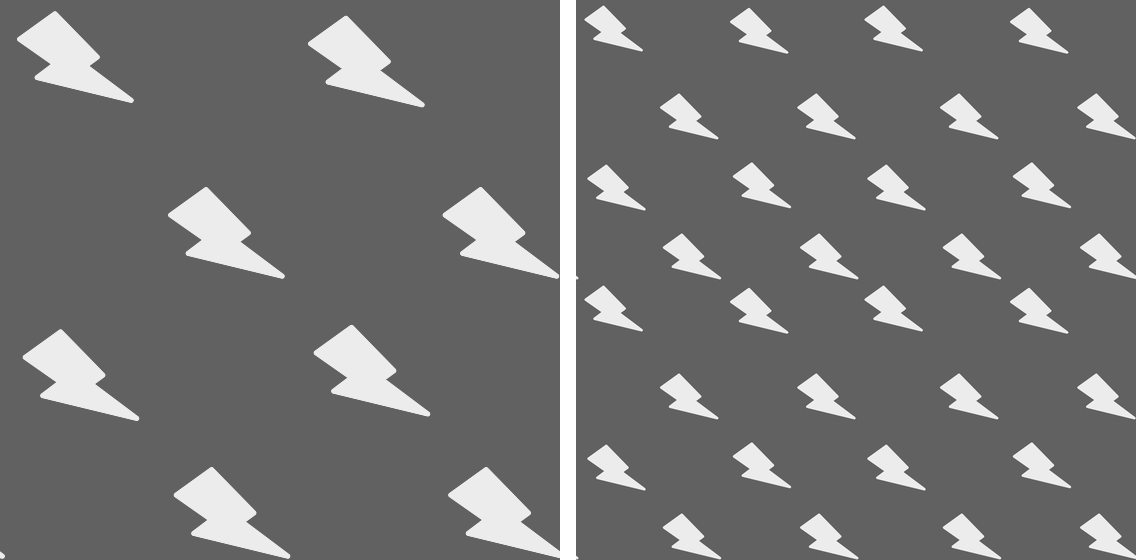
Left, the tile; right, the same tile 2 across and 2 down.
This pattern is drawn by a three.js fragment shader. Its source:

```glsl
varying vec2 vUv;

const vec3 GROUND = vec3(0.38);
const vec3 BOLT = vec3(0.925);
const float CORNER_RADIUS = 0.0046;
const float HALF_PI = 1.5707963;

// Accumulates squared distance and inside/outside sign for one polygon edge
void addEdge(vec2 p, vec2 a, vec2 b, inout float distSq, inout float side) {
  vec2 e = b - a;
  vec2 w = p - a;
  vec2 nearest = w - e * clamp(dot(w, e) / dot(e, e), 0.0, 1.0);
  distSq = min(distSq, dot(nearest, nearest));
  bvec3 crossing = bvec3(p.y >= a.y, p.y < b.y, e.x * w.y > e.y * w.x);
  if (all(crossing) || all(not(crossing))) side = -side;
}

// Signed distance to a rounded lightning bolt hanging from its top corner
float boltDistance(vec2 p, float radius) {
  vec2 top = vec2(0.0, -0.0046);
  vec2 shoulder = vec2(0.0755, -0.0820);
  vec2 rightNotch = vec2(0.0540, -0.0977);
  vec2 tip = vec2(0.1360, -0.1592);
  vec2 heel = vec2(-0.0319, -0.1185);
  vec2 leftNotch = vec2(0.0, -0.0944);
  vec2 leftCorner = vec2(-0.0632, -0.0501);

  float distSq = 1e3;
  float side = 1.0;
  addEdge(p, top, shoulder, distSq, side);
  addEdge(p, shoulder, rightNotch, distSq, side);
  addEdge(p, rightNotch, tip, distSq, side);
  addEdge(p, tip, heel, distSq, side);
  addEdge(p, heel, leftNotch, distSq, side);
  addEdge(p, leftNotch, leftCorner, distSq, side);
  addEdge(p, leftCorner, top, distSq, side);
  return side * sqrt(distSq) - radius;
}

// Top corner of a bolt: staggered rows with a slight uneven drift
vec2 boltAnchor(float row, float column) {
  float odd = mod(row, 2.0);
  float lean = column * 2.0 - 1.0;
  float x = 0.108 + 0.5 * column + 0.25 * odd + 0.005 * row
          + lean * mix(0.0098, -0.0049, odd);
  float drop = 0.25 * row + mix(0.024, 0.084, step(0.5, row))
             + lean * 0.004 * cos(row * HALF_PI);
  return vec2(x, 1.0 - drop);
}

// Shortest offset between two points on the wrapping canvas
vec2 wrapOffset(vec2 p, vec2 anchor) {
  return fract(p - anchor + 0.5) - 0.5;
}

void main() {
  // Four rows of two bolts
  float d = 1e3;
  for (int row = 0; row < 4; row++) {
    for (int column = 0; column < 2; column++) {
      vec2 anchor = boltAnchor(float(row), float(column));
      d = min(d, boltDistance(wrapOffset(vUv, anchor), CORNER_RADIUS));
    }
  }

  // Flat fill with a one-pixel soft edge
  float soft = 0.5 * fwidth(vUv.x);
  float fill = 1.0 - smoothstep(-soft, soft, d);
  gl_FragColor = vec4(mix(GROUND, BOLT, fill), 1.0);
}
```
